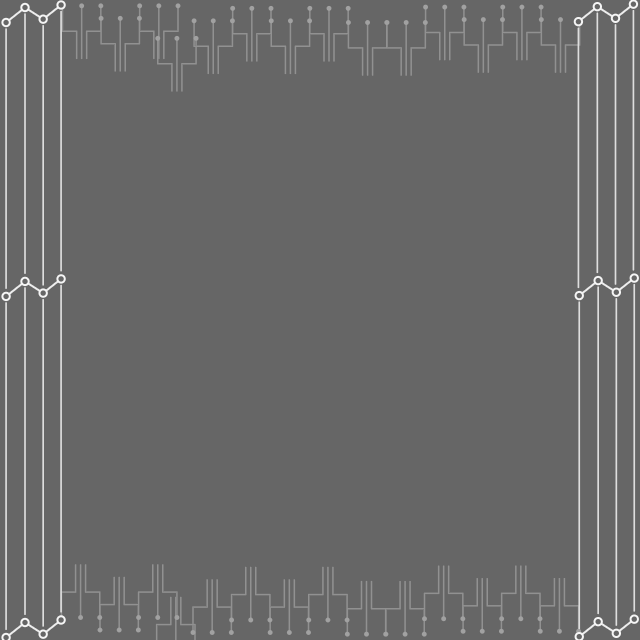
This background is drawn by a WebGL 2 fragment shader. Its source:

```glsl
#version 300 es
precision highp float;
// Grey field with faint circuit-like combs along the top and bottom edges,
// and bright zigzag chains of rings joined by long wires at both sides.
// Everything is a distance to segments and circles on a 768-unit canvas.
uniform vec2 u_resolution;
out vec4 outColor;

float pixelSize;

float segment(vec2 p, vec2 a, vec2 b) {
  vec2 ab = b - a;
  return length(p - a - ab * clamp(dot(p - a, ab) / dot(ab, ab), 0.0, 1.0));
}

float cover(float dist) {
  return clamp(0.5 - dist / pixelSize, 0.0, 1.0);
}

// One comb: three dotted stems, a stepped crossbar and three tines.
// Returns the coverage of its lines and of its dots.
vec2 comb(vec2 q) {
  q.x = abs(q.x);
  float wire = segment(q, vec2(0.0), vec2(0.0, 63.0));
  wire = min(wire, segment(q, vec2(6.0, 30.5), vec2(6.0, 63.0)));
  wire = min(wire, segment(q, vec2(6.0, 30.5), vec2(23.0, 30.5)));
  wire = min(wire, segment(q, vec2(23.0, 0.0), vec2(23.0, 30.5)));
  float spot = min(length(q), length(q - vec2(23.0, 0.0)));
  return vec2(cover(wire - 0.9), cover(spot - 2.9));
}

// The same comb hanging from the top and rising from the bottom.
vec2 combPair(vec2 p, vec2 at) {
  vec2 top = comb(p - at);
  vec2 bottom = comb((p - at - vec2(-1.3, 734.0)) * vec2(1.0, -1.0));
  return max(top, bottom);
}

// Nodes of a side chain, measured from its first ring.
vec2 chainNode(int i) {
  return vec2[4](vec2(0.0), vec2(22.7, -18.0), vec2(44.5, -4.0), vec2(66.0, -21.0))[i];
}

void main() {
  vec2 p = gl_FragCoord.xy / u_resolution * 768.0;
  p.y = 768.0 - p.y;
  pixelSize = 768.0 / min(u_resolution.x, u_resolution.y);
  vec3 background = vec3(0.4);
  vec3 color = background;

  // Staggered comb rows, with one extra comb in the wide gap
  vec2 combs = combPair(p, vec2(212.3, 46.0));
  for (int i = 0; i < 13; i++) {
    int phase = i > 7 ? i + 1 : i;
    float drop = i < 3 ? 7.0 : i < 7 ? 10.0 : i < 9 ? 12.0 : 8.5;
    float x = 98.0 + 46.3 * float(i) + (i > 2 ? 19.0 : 0.0);
    combs = max(combs, combPair(p, vec2(x, drop + 15.0 * float(phase % 2))));
  }
  color = mix(color, vec3(0.57), combs.x);
  color = mix(color, vec3(0.63), combs.y);

  // Side panels: the right one repeats the left one
  bool rightSide = p.x > 384.0;
  vec2 q = rightSide ? p - vec2(687.8, -1.0) : p;
  float wires = 1e4;
  float links = 1e4;
  float rings = 1e4;
  for (int level = 0; level < 3; level++) {
    vec2 base = vec2(7.3, level == 0 ? 27.0 : level == 1 ? 355.7 : 765.0);
    float next = level == 0 ? 355.7 : 765.0;
    if (rightSide && level == 0) base.x -= 1.0;
    for (int i = 0; i < 4; i++) {
      vec2 node = base + chainNode(i);
      rings = min(rings, length(q - node));
      if (i < 3) links = min(links, segment(q, node, base + chainNode(i + 1)));
      if (level < 2) {
        vec2 end = vec2(node.x, next + chainNode(i).y - 10.0);
        wires = min(wires, segment(q, node + vec2(0.0, 8.0), end));
      }
    }
  }
  color = mix(color, vec3(0.87), cover(wires - 1.0));
  color = mix(color, vec3(0.93), cover(links - 1.2));
  color = mix(color, background, cover(rings - 4.4));
  color = mix(color, vec3(0.96), cover(abs(rings - 4.4) - 1.2));
  outColor = vec4(color, 1.0);
}
```
